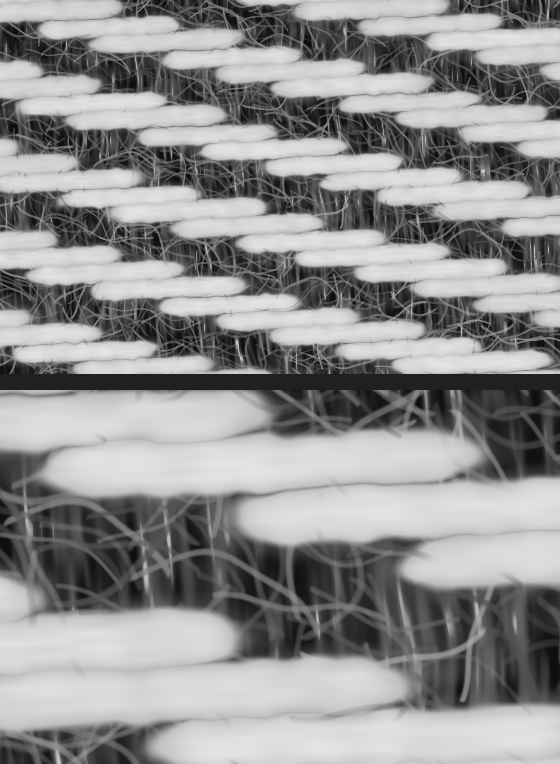
Top, the full canvas; bottom, a detail of the centre.
Reproduce this texture procedurally as a Shadertoy shader.

```glsl
const vec2 ALONG_BAND = vec2(0.162, -0.040);
const vec2 NEXT_BAND = vec2(-0.059, -0.207);
const vec2 FIRST_THREAD = vec2(0.234, 0.722);
const float THREAD_LENGTH = 0.202;  // half length
const float THREAD_RADIUS = 0.027;
const float THREAD_TILT = 0.04;
const float THREAD_LIGHT = 0.855;
const float FIBRE_CELL = 0.1;
const int FIBRE_LAYERS = 6;

float hash(vec2 p) {
    return fract(sin(dot(p, vec2(127.1, 311.7))) * 43758.5453);
}

vec2 hash2(vec2 p) {
    return vec2(hash(p), hash(p + 37.3));
}

float noise(vec2 p) {
    vec2 cell = floor(p), f = fract(p);
    f = f * f * (3.0 - 2.0 * f);
    return mix(mix(hash(cell), hash(cell + vec2(1, 0)), f.x),
               mix(hash(cell + vec2(0, 1)), hash(cell + vec2(1, 1)), f.x), f.y);
}

// Distance to the axis of a thread whose ends taper
float threadAxis(vec2 d, float halfLength, float radius) {
    float taper = 0.42;
    d.y -= THREAD_TILT * d.x;
    float beyond = max(abs(d.x) - halfLength + radius / taper, 0.0);
    return length(vec2(beyond * taper, d.y));
}

// Pale threads on a slanted lattice: x = edge distance, y = brightness
vec2 threads(vec2 p) {
    vec2 home = round(inverse(mat2(ALONG_BAND, NEXT_BAND)) * (p - FIRST_THREAD));
    float edge = 1.0, shade = 0.0;
    for (int j = -1; j <= 1; j++)
    for (int i = -2; i <= 2; i++) {
        vec2 id = home + vec2(i, j);
        vec2 rnd = hash2(id + 5.0) - 0.5;
        vec2 centre = FIRST_THREAD + id.x * ALONG_BAND + id.y * NEXT_BAND;
        centre += rnd * vec2(0.022, 0.007);
        float radius = THREAD_RADIUS * (1.0 + 0.16 * rnd.y);
        float axis = threadAxis(p - centre, THREAD_LENGTH + 0.03 * rnd.y, radius);
        float across = axis / radius;
        float tone = THREAD_LIGHT + 0.04 * rnd.x;
        edge = min(edge, axis - radius);
        shade = max(shade, tone * (1.0 - 0.21 * across * across * across));
    }
    return vec2(edge, shade);
}

// Dark upright filaments with bright glints
float filaments(vec2 p) {
    float sway = 0.012 * noise(p * vec2(9.0, 14.0));
    float x = p.x + sway + 0.06 * p.y;
    float strand = noise(vec2(x * 105.0, p.y * 13.0));
    float fine = noise(vec2(x * 210.0, p.y * 24.0 + 40.0));
    float patchTone = 0.55 + 0.8 * noise(p * vec2(14.0, 11.0) + 9.0);
    float glint = smoothstep(0.72, 0.98, fine) * smoothstep(0.4, 0.8, strand);
    return 0.06 + patchTone * 0.30 * smoothstep(0.25, 0.95, 0.65 * strand + 0.35 * fine)
         + 0.45 * glint;
}

// Distance to a curved, slightly wavy fibre segment
float fibreDistance(vec2 d, float angle, float bend, float halfLength) {
    float c = cos(angle), s = sin(angle);
    d = mat2(c, -s, s, c) * d;
    float curve = bend * d.x * d.x + 0.004 * sin(d.x * 60.0 + angle * 9.0);
    float slope = 2.0 * bend * d.x;
    float side = abs(d.y - curve) / sqrt(1.0 + slope * slope);
    return length(vec2(side, max(abs(d.x) - halfLength, 0.0)));
}

// Lays one layer of scattered fibres over a tone
float addFibres(float tone, vec2 p, float layer, float strength) {
    vec2 home = floor(p / FIBRE_CELL);
    for (int j = -1; j <= 1; j++)
    for (int i = -1; i <= 1; i++) {
        vec2 id = home + vec2(i, j);
        vec2 seed = id + layer * 19.7;
        vec2 rnd = hash2(seed + 3.1), form = hash2(seed + 71.9);
        float angle = -0.25 + 3.4 * (rnd.x - 0.5) * abs(rnd.x - 0.5) * 2.0;
        float d = fibreDistance(p - (id + hash2(seed)) * FIBRE_CELL, angle,
                                18.0 * (form.x - 0.5), 0.045 + 0.04 * form.y);
        float width = mix(0.0014, 0.0034, rnd.y);
        float cover = 1.0 - smoothstep(width * 0.4, width + 0.0018, d);
        float fibreTone = mix(0.30, 0.68, hash(seed + 11.0));
        tone = mix(tone, fibreTone, cover * strength * mix(0.35, 0.9, form.y));
    }
    return tone;
}

void mainImage(out vec4 fragColor, in vec2 fragCoord) {
    vec2 p = fragCoord / iResolution.y;

    // Fuzzy thread outlines
    vec2 wobble = vec2(noise(p * 38.0), noise(p * 45.0 + 17.0)) - 0.5;
    vec2 thread = threads(p + wobble * vec2(0.014, 0.007));
    float cover = 1.0 - smoothstep(-0.005, 0.004, thread.x);

    // Gap: filaments, haze near the threads, loose fibres
    float tone = filaments(p);
    float halo = 1.0 - smoothstep(0.0, 0.018, thread.x);
    float haze = smoothstep(0.4, 0.9, noise(p * vec2(16.0, 26.0) + 50.0));
    tone = mix(tone, 0.46, 0.35 * halo + 0.25 * haze);
    for (int k = 0; k < FIBRE_LAYERS; k++)
        tone = addFibres(tone, p + 0.037 * float(k), float(k), 0.85);

    // Threads with a soft lengthwise grain
    float grain = noise(vec2(p.x * 24.0, (p.y - THREAD_TILT * p.x) * 150.0)) - 0.5;
    float mottling = noise(p * 32.0 + 80.0) - 0.5;
    float pale = thread.y + 0.035 * grain + 0.04 * mottling;
    tone = mix(tone, pale, cover);

    // A few stray fibres cross the thread edges
    float nearEdge = smoothstep(-0.016, 0.0, thread.x);
    tone = addFibres(tone, p + 0.31, 23.0, 0.55 * nearEdge);

    fragColor = vec4(vec3(clamp(tone, 0.0, 1.0)), 1.0);
}
```
